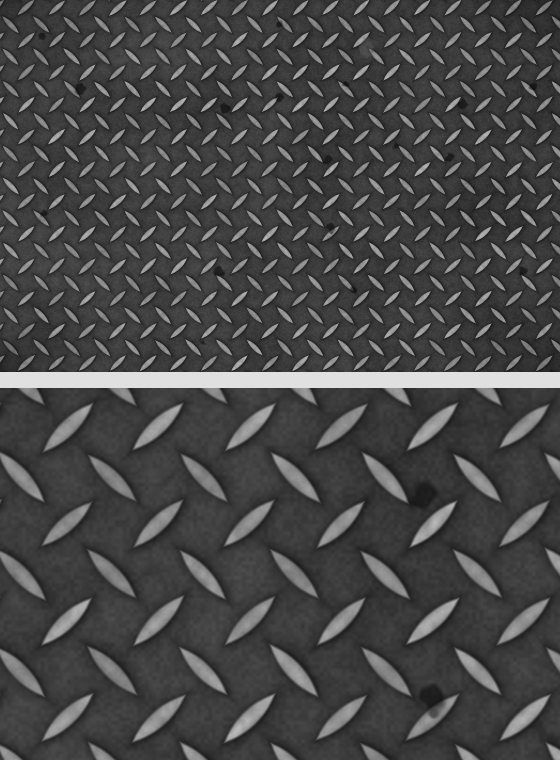
Top: the whole. Bottom: its middle third, enlarged.
Give the GLSL for this texture, as a WebGL 2 fragment shader.

```glsl
#version 300 es
precision highp float;

#define CELL vec2(0.0819, 0.0869)
#define RISING_ORIGIN vec2(0.0706, 0.6318)
#define FALLING_SHIFT vec2(0.49, -0.52)
#define HALF_LENGTH 0.0300
#define HALF_WIDTH 0.0070
#define SHADOW_WIDTH 0.0042
#define SOFTNESS 0.0017
#define STEEL 0.242
#define LUG_GREY 0.615
#define GRAIN 0.05

uniform vec2 u_resolution;
out vec4 outColor;

float hash(vec2 p) {
  vec3 q = fract(vec3(p.xyx) * 0.1031);
  q += dot(q, q.yzx + 33.33);
  return fract((q.x + q.y) * q.z);
}

float noise(vec2 p) {
  vec2 i = floor(p), f = fract(p);
  f = f * f * (3.0 - 2.0 * f);
  return mix(mix(hash(i), hash(i + vec2(1, 0)), f.x),
             mix(hash(i + vec2(0, 1)), hash(i + vec2(1, 1)), f.x), f.y);
}

float fbm(vec2 p) {
  float sum = 0.0, gain = 0.5;
  for (int i = 0; i < 4; i++) {
    sum += gain * noise(p);
    p = p * 2.03 + 17.0;
    gain *= 0.5;
  }
  return sum / 0.9375;
}

// Signed distance to a pointed lens lying along x
float lens(vec2 p, float halfLength, float halfWidth) {
  float radius = (halfLength * halfLength + halfWidth * halfWidth) / (2.0 * halfWidth);
  return length(vec2(p.x, abs(p.y) + radius - halfWidth)) - radius;
}

// Draws one family of raised lugs with its contact shadow over the base grey
float addLugs(float base, vec2 p, vec2 origin, float angle, float level, float seed) {
  vec2 grid = (p - origin) / CELL + 0.5;
  vec2 id = floor(grid) + 100.0 + seed;
  vec2 local = (fract(grid) - 0.5) * CELL;
  local += (vec2(hash(id), hash(id + 7.3)) - 0.5) * 0.0016;

  float turn = angle + (hash(id + 3.1) - 0.5) * 0.07;
  vec2 axis = vec2(cos(turn), sin(turn));
  vec2 side = vec2(-axis.y, axis.x);
  vec2 q = vec2(dot(local, axis), dot(local, side));
  float size = 0.96 + 0.08 * hash(id + 5.7);
  float d = lens(q, HALF_LENGTH * size, HALF_WIDTH * size);

  // Shadow is deeper on the right flank
  float flank = smoothstep(-0.008, 0.008, q.y * sign(side.x));
  float shade = exp(-max(d, 0.0) / SHADOW_WIDTH) * mix(0.36, 0.68, flank);
  base *= 1.0 - shade;

  // Worn, slightly domed top
  float dome = 1.0 - 0.24 * pow(min(abs(q.y) / HALF_WIDTH, 1.0), 2.0);
  float wear = 0.86 + 0.28 * fbm(p * 130.0 + seed);
  float tone = level * dome * wear * (0.91 + 0.18 * hash(id + 9.2));
  return mix(base, tone, smoothstep(SOFTNESS, -SOFTNESS, d));
}

// Sparse dark stains, at most one per large cell
float stains(vec2 p) {
  vec2 grid = p * 6.0;
  vec2 id = floor(grid) + 40.0;
  vec2 center = 0.25 + 0.5 * vec2(hash(id), hash(id + 4.0));
  float radius = 0.025 + 0.06 * hash(id + 8.0);
  float d = length(fract(grid) - center) + 0.06 * (noise(p * 110.0) - 0.5);
  return step(0.72, hash(id + 12.0)) * smoothstep(radius + 0.025, radius - 0.02, d);
}

void main() {
  vec2 p = gl_FragCoord.xy / u_resolution.y;
  vec2 uv = gl_FragCoord.xy / u_resolution;

  // Mottled plate, lighter to the left
  float plate = STEEL + 0.09 * (fbm(p * 7.0) - 0.5);
  plate += 0.07 * (fbm(p * 60.0 + 31.0) - 0.5);
  plate += GRAIN * (noise(p * 300.0) - 0.5);
  plate += 0.035 * (0.5 - uv.x);

  // Pale scuff near the top
  vec2 scuff = (p - vec2(0.985, 0.872)) / vec2(0.019, 0.027);
  float scuffEdge = length(scuff) + 0.7 * (fbm(p * 70.0) - 0.5);
  float scuffMask = smoothstep(1.05, 0.75, scuffEdge);
  plate += 0.07 * scuffMask;

  // Two crossed lug families on offset grids
  float grey = addLugs(plate, p, RISING_ORIGIN, 0.75, LUG_GREY, 0.0);
  grey = addLugs(grey, p, RISING_ORIGIN + FALLING_SHIFT * CELL, -0.80, LUG_GREY * 0.93, 50.0);

  // Dirt and darker corners
  grey *= 1.0 - 0.5 * stains(p);
  grey = mix(grey, 0.31, 0.35 * scuffMask);
  vec2 corner = abs(uv - 0.5) * 2.0;
  grey *= 1.0 - 0.28 * pow(corner.x * corner.y, 3.0);
  outColor = vec4(vec3(clamp(grey, 0.0, 1.0)), 1.0);
}
```
